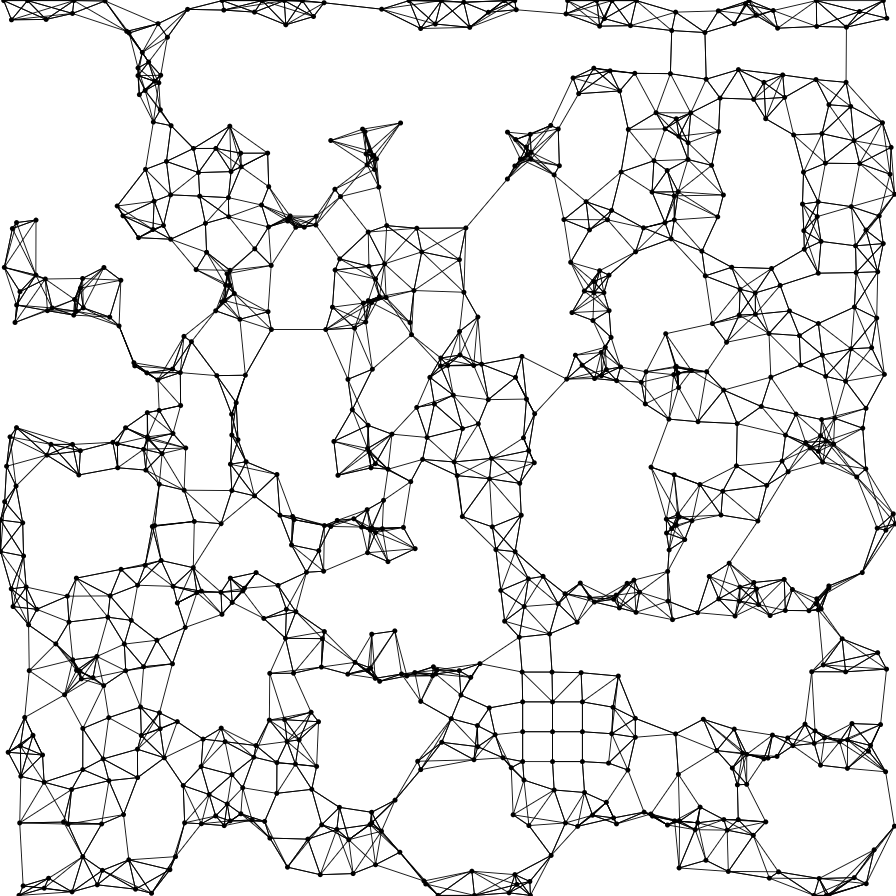
Give the GLSL for this pattern, as a Shadertoy shader.

```glsl
const float CELLS = 30.0;     // grid cells across the canvas
const float MAX_EDGE = 2.3;   // longest link, in cells
const int REACH = 5;          // gathered cells on each side
const int SIDE = 11;
const vec2 NOWHERE = vec2(1000.0);
const vec2 CALM_PATCH = vec2(0.62, 0.19) * CELLS;

vec2 hash2(ivec2 cell) {
    uint h = uint(cell.x + 4096) * 374761393u + uint(cell.y + 4096) * 668265263u;
    h = (h ^ (h >> 13u)) * 1274126177u;
    h ^= h >> 16u;
    return vec2(h & 0xffffu, (h * 40503u) >> 16u) / 65536.0;
}

// Value noise in x, its gradient in yz
vec3 noiseGradient(vec2 p) {
    ivec2 i = ivec2(floor(p)) + 300;
    vec2 f = fract(p);
    vec2 u = f * f * (3.0 - 2.0 * f);
    vec2 du = 6.0 * f * (1.0 - f);
    float a = hash2(i).x;
    float b = hash2(i + ivec2(1, 0)).x;
    float c = hash2(i + ivec2(0, 1)).x;
    float d = hash2(i + ivec2(1, 1)).x;
    float k = a - b - c + d;
    return vec3(a + (b - a) * u.x + (c - a) * u.y + k * u.x * u.y,
                du * (vec2(b - a, c - a) + k * u.yx));
}

// Jittered grid node, pushed out of the voids; a small patch stays regular
vec2 nodePosition(ivec2 cell) {
    vec2 center = vec2(cell) + 0.5;
    if (any(lessThan(center, vec2(0.0))) || any(greaterThan(center, vec2(CELLS))))
        return NOWHERE;
    float disorder = smoothstep(1.6, 3.4, length(center - CALM_PATCH));
    vec3 field = noiseGradient(center / 2.5);
    if (field.x > mix(2.0, 0.77, disorder)) return NOWHERE;
    vec2 push = clamp(-1.15 * field.yz, -0.92, 0.92);
    vec2 jitter = 0.56 * (hash2(cell) - 0.5);
    return clamp(center + disorder * (push + jitter), 0.02, CELLS - 0.02);
}

// Antialiased coverage of a stroke or disc
float coverage(float dist, float radius, float pixel) {
    return clamp((radius - dist) / pixel + 0.5, 0.0, 1.0) * min(1.0, 2.0 * radius / pixel);
}

void mainImage(out vec4 fragColor, in vec2 fragCoord) {
    float pixel = CELLS / iResolution.y;
    vec2 p = fragCoord * pixel;
    ivec2 base = ivec2(floor(p));

    // Gather the surrounding nodes
    vec2 nodes[SIDE * SIDE];
    for (int y = 0; y < SIDE; y++)
        for (int x = 0; x < SIDE; x++)
            nodes[y * SIDE + x] = nodePosition(base + ivec2(x, y) - REACH);

    float light = 1.0;
    float inkReach = 0.0155 + 0.5 * pixel;
    for (int y = 2; y < SIDE - 2; y++)
    for (int x = 2; x < SIDE - 2; x++) {
        int self = y * SIDE + x;
        vec2 node = nodes[self];
        vec2 toPixel = p - node;
        float pixelDist2 = dot(toPixel, toPixel);
        if (pixelDist2 > 5.8) continue;
        light *= 1.0 - coverage(sqrt(pixelDist2), 0.083, pixel);
        int links = length(node - CALM_PATCH) < 2.6 ? 4 : 5;

        for (int j = -2; j <= 2; j++)
        for (int i = -2; i <= 2; i++) {
            // Keep only segments that pass under this pixel
            vec2 edge = nodes[self + j * SIDE + i] - node;
            float len2 = dot(edge, edge);
            float along = dot(toPixel, edge);
            float across = edge.x * toPixel.y - edge.y * toPixel.x;
            if (len2 > MAX_EDGE * MAX_EDGE || along <= 0.0 || along > len2
                || across * across > inkReach * inkReach * len2) continue;

            // Link it if few other nodes are closer (the count includes the node itself)
            int closer = 0;
            for (int n = -2; n <= 2; n++)
            for (int m = -2; m <= 2; m++) {
                vec2 rival = nodes[self + n * SIDE + m] - node;
                if (dot(rival, rival) < len2 - 1e-5) closer++;
            }
            // Mutual links are drawn twice and so come out darker
            if (closer <= links)
                light *= 1.0 - coverage(abs(across) * inversesqrt(len2), 0.0155, pixel);
        }
    }
    fragColor = vec4(vec3(light), 1.0);
}
```
